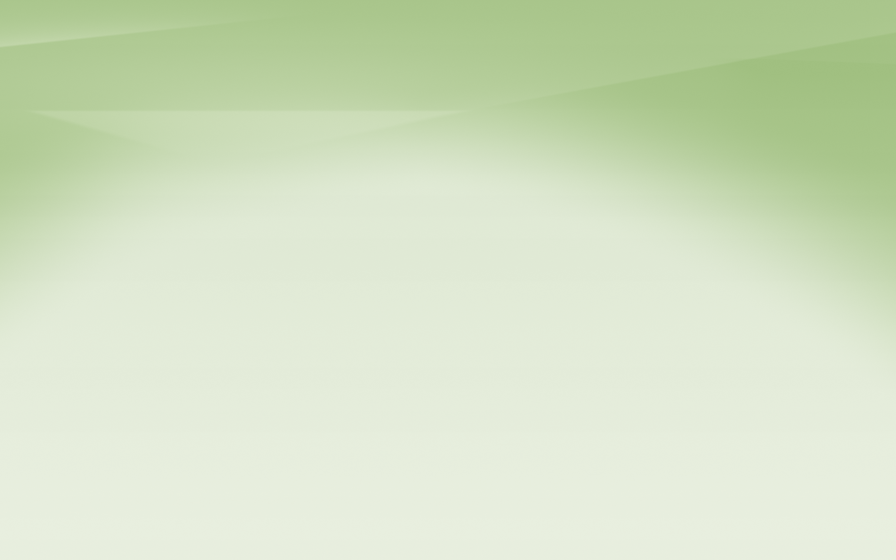
Reproduce this background procedurally as a Shadertoy shader.

```glsl
// Soft green canopy of folded light above a pale, domed backdrop.

const vec3 DEEP_GREEN  = vec3(0.630, 0.752, 0.505);
const vec3 LIGHT_GREEN = vec3(0.805, 0.868, 0.725);
const vec3 PALE_HIGH   = vec3(0.876, 0.914, 0.832);
const vec3 PALE_LOW    = vec3(0.908, 0.934, 0.872);

// Sine hash for band offsets and dithering.
float hash(vec2 p) {
    return fract(sin(dot(p, vec2(12.9898, 78.233))) * 43758.5453);
}

// Height of p above the line through a and b.
float heightAbove(vec2 p, vec2 a, vec2 b) {
    return p.y - mix(a.y, b.y, (p.x - a.x) / (b.x - a.x));
}

// Smooth step across an edge of the given softness.
float side(float d, float softness) {
    return smoothstep(-softness, softness, d);
}

// Bright on the edge, fading upward over the given reach.
float ridge(float d, float reach, float softness) {
    return side(d, softness) * exp(-max(d, 0.0) / reach);
}

// Bell-shaped falloff around a centre.
float bell(float x, float center, float width) {
    float d = (x - center) / width;
    return exp(-d * d);
}

// Level bands of slightly differing brightness, with soft borders.
float levelBands(float y, float count, float softness) {
    float row = y * count;
    float index = floor(row);
    float border = smoothstep(1.0 - softness * count, 1.0, fract(row));
    return mix(hash(vec2(index, 3.0)), hash(vec2(index + 1.0, 3.0)), border) - 0.5;
}

// Green tone: 0 is deep, 1 is light.
float canopyTone(vec2 p, float softness) {
    float tone = 0.17 + 0.47 * bell(p.x, 0.36, 0.32) * smoothstep(1.02, 0.78, p.y);
    tone += 0.10 * smoothstep(0.5, 0.0, p.x) * bell(p.y, 0.86, 0.10);
    tone += 0.25 * smoothstep(0.78, 0.50, p.y);

    // Pale streak at the upper left
    float streak = heightAbove(p, vec2(0.0, 0.916), vec2(0.35, 0.975));
    tone += 0.45 * ridge(streak, 0.030, softness) * smoothstep(0.38, 0.0, p.x);

    // Hanging light facet with a level top
    float facet = side(0.802 - p.y, softness)
        * side(heightAbove(p, vec2(0.033, 0.802), vec2(0.17, 0.740)), softness * 2.0)
        * side(heightAbove(p, vec2(0.365, 0.750), vec2(0.52, 0.802)), softness * 2.0);
    tone += 0.22 * facet * smoothstep(0.70, 0.80, p.y);

    // Shaded fold rising to the right
    float fold = heightAbove(p, vec2(0.52, 0.802), vec2(1.0, 0.942));
    tone += 0.07 * ridge(fold, 0.05, softness) * smoothstep(0.48, 0.60, p.x);
    tone -= 0.15 * ridge(-fold, 0.14, softness) * smoothstep(0.48, 0.76, p.x);

    // Small overlapping fold at the right edge
    float flap = heightAbove(p, vec2(0.83, 0.895), vec2(1.0, 0.885));
    tone -= 0.11 * ridge(-flap, 0.08, softness) * smoothstep(0.78, 0.86, p.x);
    return clamp(tone, 0.0, 1.0);
}

// Canopy coverage above a parabolic dome with a long upper fade.
float canopyMask(vec2 p) {
    float across = p.x - 0.47;
    float rim = 0.738 - 1.00 * across * across + 0.025 * bell(p.x, 0.16, 0.10);
    float blur = 0.085 + 0.20 * abs(across);
    float height = p.y - rim;
    return smoothstep(-blur, blur * 1.25, height);
}

void mainImage(out vec4 fragColor, in vec2 fragCoord) {
    vec2 p = fragCoord / iResolution.xy;
    float softness = max(0.0025, 1.0 / iResolution.y);

    vec3 backdrop = mix(PALE_LOW, PALE_HIGH, smoothstep(0.0, 0.70, p.y));
    vec3 canopy = mix(DEEP_GREEN, LIGHT_GREEN, canopyTone(p, softness));
    vec3 color = mix(backdrop, canopy, canopyMask(p));

    // Faint level bands, then dither
    color += 0.006 * levelBands(p.y, 26.0, softness * 2.0);
    color += (hash(p) - 0.5) / 255.0;
    fragColor = vec4(color, 1.0);
}
```
